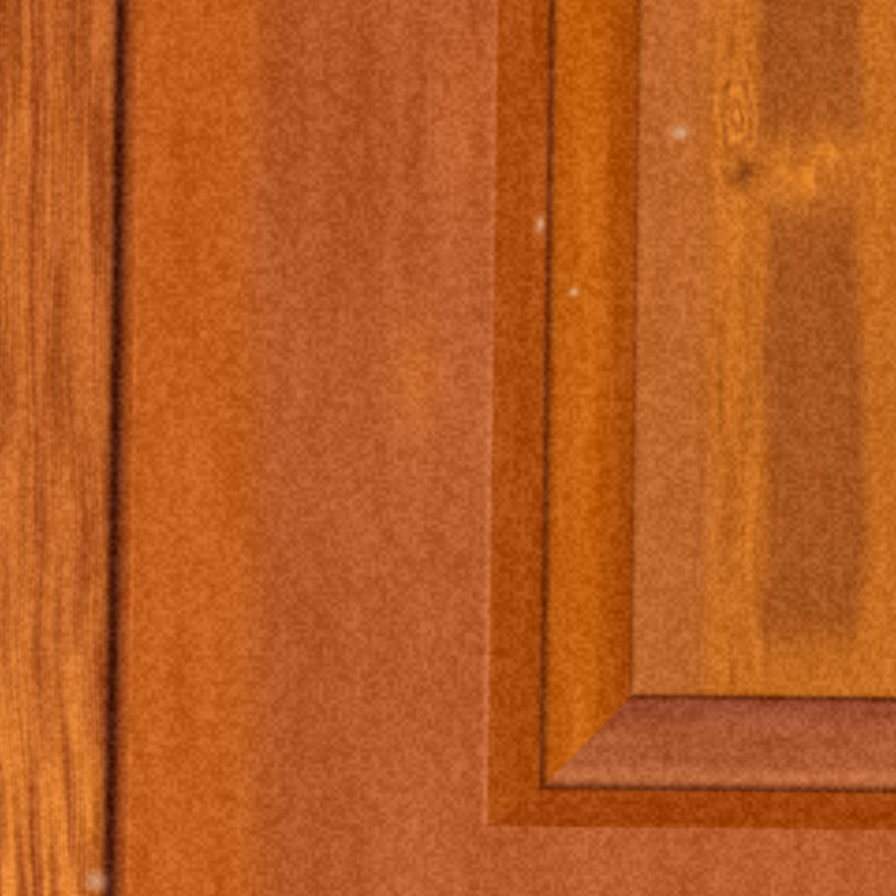
A three.js fragment shader for this texture:

```glsl
varying vec2 vUv;

float hash(vec2 p) {
  vec3 q = fract(p.xyx * 0.1031);
  q += dot(q, q.yzx + 33.33);
  return fract((q.x + q.y) * q.z);
}

float noise(vec2 p) {
  vec2 i = floor(p), f = fract(p);
  f = f * f * (3.0 - 2.0 * f);
  return mix(mix(hash(i), hash(i + vec2(1, 0)), f.x),
             mix(hash(i + vec2(0, 1)), hash(i + vec2(1, 1)), f.x), f.y);
}

float fbm(vec2 p) {
  float sum = 0.0, amp = 0.5;
  for (int i = 0; i < 4; i++) {
    sum += amp * noise(p);
    p = p * 2.03 + 17.3;
    amp *= 0.5;
  }
  return sum / 0.9375;
}

float edge(float at, float x, float soft) {
  return smoothstep(at - soft, at + soft, x);
}

float line(float x, float width) {
  return exp(-x * x / (width * width));
}

float blob(vec2 p, vec2 center, vec2 radius) {
  vec2 d = (p - center) / radius;
  return exp(-dot(d, d));
}

// Moulding depth: 0 at the outer rim, 1 at the bead, 2 at the panel
float depth(float x, float outer, float bead, float panel) {
  return x < bead ? (x - outer) / (bead - outer) : 1.0 + (x - bead) / (panel - bead);
}

vec3 plankWood(vec2 p) {
  float bend = p.x + 0.025 * fbm(p * vec2(5.0, 3.0));
  float streak = fbm(vec2(bend * 110.0, p.y * 5.0));
  vec3 c = mix(vec3(0.62, 0.28, 0.10), vec3(0.80, 0.43, 0.18), edge(0.5, streak, 0.3));
  float low = 1.0 - smoothstep(0.05, 0.45, p.y);
  float glint = edge(0.62, noise(vec2(bend * 100.0, p.y * 9.0)), 0.2);
  return c + vec3(0.13, 0.12, 0.03) * glint * (0.25 + 0.6 * low);
}

vec3 stileWood(vec2 p) {
  float wander = 0.03 * (fbm(p * vec2(9.0, 3.0)) - 0.5);
  vec3 c = mix(vec3(0.76, 0.37, 0.11), vec3(0.71, 0.355, 0.165), edge(0.285, p.x + wander, 0.03));
  c = mix(c, vec3(0.73, 0.37, 0.19), 0.7 * edge(0.43, p.x + wander, 0.06));
  c += vec3(0.05, 0.04, -0.02) * blob(p, vec2(0.465, 0.58), vec2(0.026, 0.065));
  c += vec3(0.04, 0.03, 0.0) * blob(p, vec2(0.52, 0.87), vec2(0.03, 0.09));
  c -= 0.025 * blob(p, vec2(0.37, 0.85), vec2(0.13, 0.2));
  return c + 0.07 * (fbm(p * vec2(45.0, 4.0)) - 0.5);
}

vec3 panelWood(vec2 p) {
  float wander = 0.035 * (fbm(p * vec2(12.0, 7.0)) - 0.5);
  vec3 c = mix(vec3(0.74, 0.40, 0.17), vec3(0.77, 0.42, 0.13), edge(0.79, p.x + wander, 0.025));

  // Dark heartwood stripe, broken by the pale figure beside the knot
  float stripe = edge(0.855, p.x + wander, 0.009) * (1.0 - edge(0.963, p.x - wander, 0.012));
  float gap = blob(p + vec2(0.0, wander), vec2(0.915, 0.81), vec2(0.09, 0.045));
  c = mix(c, vec3(0.63, 0.32, 0.12), 0.85 * stripe * (1.0 - gap) * edge(0.29, p.y + wander, 0.035));
  c += vec3(0.12, 0.10, 0.03) * gap * edge(0.5, fbm(p * vec2(38.0, 30.0)), 0.15);

  // Knot with nested flame rings above it
  vec2 k = p - vec2(0.823, 0.875);
  float ring = length(k * vec2(1.0, 0.33)) + 0.012 * (fbm(p * 35.0) - 0.5);
  c += vec3(0.07, 0.06, 0.02) * cos(ring * 600.0) * exp(-ring * ring * 1800.0);
  c -= vec3(0.25, 0.18, 0.07) * blob(p, vec2(0.828, 0.807), vec2(0.016, 0.019));

  // Narrow long grain through the pale sapwood
  float grain = fbm(vec2(p.x * 95.0 + 2.0 * noise(p * 8.0), p.y * 7.0)) - 0.5;
  return c + vec3(0.15, 0.11, 0.05) * grain * (0.4 + line(p.x - 0.82, 0.035));
}

vec3 moulding(vec2 p, float d, float upright) {
  vec3 rim = mix(vec3(0.64, 0.265, 0.05), vec3(0.67, 0.30, 0.06), upright);
  vec3 slope = mix(vec3(0.68, 0.35, 0.19), vec3(0.74, 0.36, 0.06), upright);
  vec3 c = mix(rim, slope, edge(1.0, d, 0.06));
  c += (1.0 - upright) * vec3(0.07, 0.07, 0.05) * line(d - 1.13, 0.1);
  c -= vec3(0.09, 0.07, 0.02) * line(d - 1.95, 0.25);
  c += upright * vec3(0.04, 0.03, 0.01) * line(d - 1.45, 0.2);
  vec2 along = mix(p.yx, p, upright);
  return c + 0.09 * (fbm(along * vec2(70.0, 6.0)) - 0.5);
}

void main() {
  vec2 p = vUv;
  float x = p.x - 0.0125 * p.y;
  float y = p.y + 0.01 * (p.x - 0.55);

  // Plank, shadowed groove and stile
  vec3 color = mix(plankWood(p), stileWood(p), edge(0.128, x, 0.004));
  color = mix(color, vec3(0.50, 0.21, 0.08), 0.75 * line(x - 0.126, 0.014));
  color = mix(color, vec3(0.25, 0.08, 0.03), 0.9 * line(x - 0.122, 0.0065));
  color += vec3(0.10, 0.07, 0.05) * line(x - 0.143, 0.003) * noise(vec2(3.0, p.y * 25.0));
  color += vec3(0.08, 0.08, 0.07) * line(x - 0.540, 0.004) * edge(0.08, y, 0.02) * (1.0 - 0.6 * p.y);

  // Mitred frame around the raised panel
  float side = depth(x, 0.5435, 0.603, 0.7015);
  float base = depth(y, 0.078, 0.121, 0.224);
  float d = min(side, base);
  float upright = edge(0.0, base - side, 0.035);
  color = mix(color, moulding(p, d, upright), edge(0.0, d, 0.05));
  color = mix(color, panelWood(p), edge(2.0, d, 0.025));
  color = mix(color, vec3(0.38, 0.15, 0.05), 0.75 * line(d - 1.0, 0.06));
  color = mix(color, vec3(0.40, 0.16, 0.04), mix(0.85, 0.3, upright) * line(d - 2.0, 0.035));

  // Paint chips
  float chips = blob(p, vec2(0.759, 0.852), vec2(0.009, 0.007))
    + blob(p, vec2(0.603, 0.749), vec2(0.005, 0.009))
    + blob(p, vec2(0.641, 0.674), vec2(0.005, 0.005))
    + blob(p, vec2(0.107, 0.017), vec2(0.011, 0.010));
  color = mix(color, vec3(0.87, 0.68, 0.55), 0.8 * min(chips, 1.0));

  // Fine mottling over the varnish
  color += 0.09 * (noise(p * 240.0) - 0.5) + 0.05 * (noise(p * 110.0 + 40.0) - 0.5);
  gl_FragColor = vec4(clamp(color, 0.0, 1.0), 1.0);
}
```
